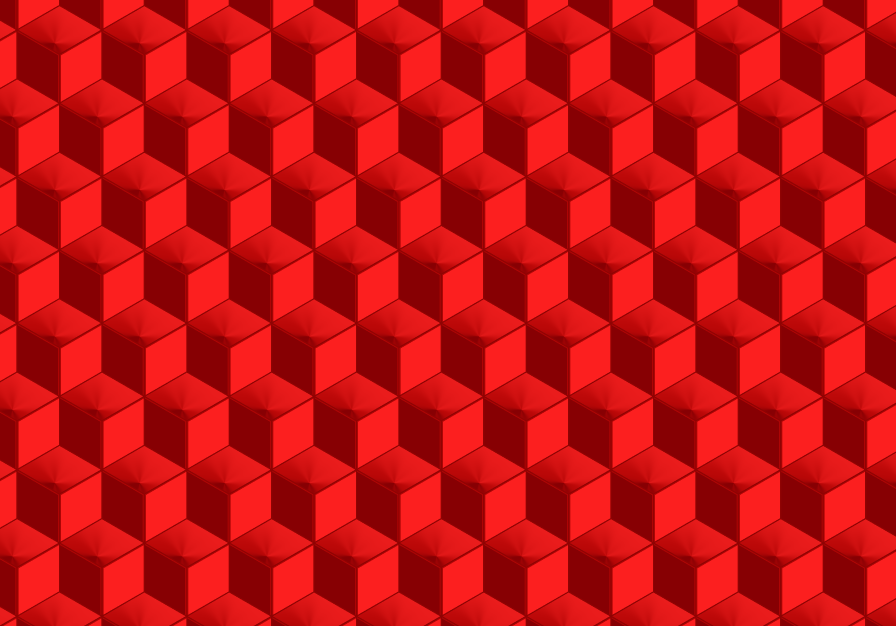
Reproduce this pattern procedurally as a Shadertoy shader.

```glsl
// Layout, as fractions of the canvas width
const vec2 PITCH = vec2(0.0947, 0.0818);   // column and row spacing
const vec2 FIRST_CUBE = vec2(0.0664, 0.638); // front corner of one cube

// Sizes, in column spacings
const float SEAM_WIDTH = 0.007;
const float RIM_WIDTH = 0.019;
const vec2 FAN_APEX = vec2(-0.055, 0.13);
const float FAN_ANGLE = 0.95;              // direction of the brightest ray

const vec3 BRIGHT_FACE = vec3(0.99, 0.12, 0.12);
const vec3 DARK_FACE = vec3(0.53, 0.00, 0.01);
const vec3 RIM = vec3(0.68, 0.02, 0.02);
const vec3 SEAM = vec3(0.56, 0.01, 0.01);
const vec3 FAN_MIDDLE = vec3(0.73, 0.03, 0.03);
const vec3 FAN_LIGHT = vec3(0.92, 0.11, 0.11);

const float SQRT3 = 1.7320508;
const int SAMPLES = 3;                     // per axis, for smooth edges

// Offset from the nearest centre of a staggered hexagonal lattice
vec2 hexLocal(vec2 p) {
    vec2 period = vec2(1.0, SQRT3);
    vec2 a = mod(p + 0.5 * period, period) - 0.5 * period;
    vec2 b = mod(p, period) - 0.5 * period;
    return dot(a, a) < dot(b, b) ? a : b;
}

// Folded gradient: rays turn from light to dark around a low apex
vec3 fanColor(vec2 q) {
    vec2 d = q - FAN_APEX;
    float angle = atan(d.y, d.x);
    float reach = length(d);
    float light = 0.5 + 0.38 * cos(angle - FAN_ANGLE);
    float streaks = sin(3.0 * angle + 0.6) + 0.5 * sin(7.0 * angle);
    light += 0.13 * streaks * exp(-4.0 * reach);
    light += 0.55 * (reach - 0.24);
    light = clamp(light, 0.0, 1.0);
    vec3 shade = mix(DARK_FACE, FAN_MIDDLE, smoothstep(0.0, 0.5, light));
    return mix(shade, FAN_LIGHT, smoothstep(0.45, 1.0, light));
}

vec3 cubeColor(vec2 p) {
    vec2 q = hexLocal(p);
    vec2 m = abs(q);

    // Distances to the cube outline and to its three inner edges
    float outline = 0.5 - max(m.x, 0.5 * m.x + 0.5 * SQRT3 * m.y);
    float topSide = 0.5 * SQRT3 * q.y - 0.5 * m.x;
    bool onTop = topSide > 0.0;
    float inner = onTop ? topSide : min(-topSide, m.x);

    vec3 color = q.x < 0.0 ? DARK_FACE : BRIGHT_FACE;
    if (onTop) color = fanColor(q);

    // Bevelled rim beside the inner edges, hairline along every edge
    if (!onTop && inner < RIM_WIDTH) color = RIM;
    if (min(inner, outline) < SEAM_WIDTH) color = SEAM;
    return color;
}

void mainImage(out vec4 fragColor, in vec2 fragCoord) {
    vec2 cellSize = vec2(PITCH.x, PITCH.y * 2.0 / SQRT3);
    vec3 sum = vec3(0.0);
    for (int j = 0; j < SAMPLES; j++) {
        for (int i = 0; i < SAMPLES; i++) {
            vec2 jitter = (vec2(i, j) + 0.5) / float(SAMPLES) - 0.5;
            vec2 uv = (fragCoord + jitter) / iResolution.x;
            sum += cubeColor((uv - FIRST_CUBE) / cellSize);
        }
    }
    fragColor = vec4(sum / float(SAMPLES * SAMPLES), 1.0);
}
```
